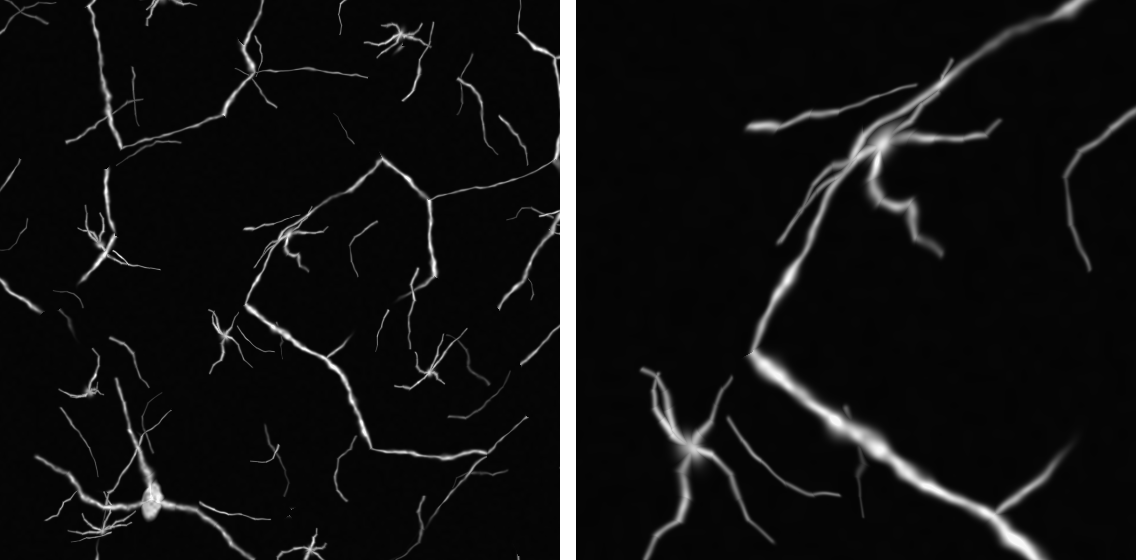
Left: the whole. Right: its middle third, enlarged.
This texture is drawn by a Shadertoy shader. Its source:

```glsl
// Branching bright cell filaments with small stars and one large soma on black.
const float NET_CELLS = 4.2;      // mesh cells across the canvas
const float NET_KEPT = 0.66;      // share of mesh edges that are drawn
const float THIN = 0.0018;        // filament radii
const float THICK = 0.0046;
const float STRAND_CELLS = 6.0;   // loose strands across the canvas
const float STAR_CELLS = 3.6;     // star cells across the canvas
const float STAR_REACH = 0.085;
const int STAR_ARMS = 5;
const int SEGMENTS = 5;
const vec2 SOMA = vec2(0.27, 0.11);
const float SOMA_RADIUS = 0.022;
const float BACKGROUND = 0.016;
const float TAU = 6.2831853;

float hash(vec2 p) {
    vec3 q = fract(vec3(p.xyx) * 0.1031);
    q += dot(q, q.yzx + 33.33);
    return fract((q.x + q.y) * q.z);
}

vec2 hash2(vec2 p) {
    return vec2(hash(p + 17.3), hash(p + 71.9));
}

float noise(vec2 p) {
    vec2 i = floor(p), f = fract(p);
    f = f * f * (3.0 - 2.0 * f);
    return mix(mix(hash(i), hash(i + vec2(1, 0)), f.x),
               mix(hash(i + vec2(0, 1)), hash(i + vec2(1, 1)), f.x), f.y);
}

vec2 noise2(vec2 p) {
    return vec2(noise(p + 5.2), noise(p + 43.7)) - 0.5;
}

float ridge(float d, float radius) {
    return exp(-d * d / (radius * radius));
}

float segmentDistance(vec2 p, vec2 a, vec2 b) {
    vec2 ab = b - a;
    return length(p - a - ab * clamp(dot(p - a, ab) / dot(ab, ab), 0.0, 1.0));
}

// Wandering line that thins and dims toward its tip
float strand(vec2 p, vec2 start, float angle, float reach, float radius, vec2 seed) {
    float glow = 0.0;
    if (distance(p, start) > reach + 0.02) return glow;
    for (int i = 0; i < SEGMENTS; i++) {
        float t = float(i) / float(SEGMENTS);
        angle += (hash(seed + float(i) * 3.7) - 0.5) * 1.3;
        vec2 end = start + reach / float(SEGMENTS) * vec2(cos(angle), sin(angle));
        float d = segmentDistance(p, start, end);
        glow = max(glow, ridge(d, radius * (1.0 - 0.5 * t)) * (1.0 - 0.5 * t));
        start = end;
    }
    return glow;
}

// Long filaments along the borders of irregular cells
float network(vec2 p, float bead) {
    vec2 q = p * NET_CELLS + 3.0, base = floor(q), nearId = base, nearPoint = q;
    float best = 1e3;
    for (int y = -1; y <= 1; y++)
    for (int x = -1; x <= 1; x++) {
        vec2 id = base + vec2(x, y), site = id + hash2(id);
        float d = distance(q, site);
        if (d < best) { best = d; nearId = id; nearPoint = site; }
    }
    float glow = 0.0;
    for (int y = -2; y <= 2; y++)
    for (int x = -2; x <= 2; x++) {
        if (x == 0 && y == 0) continue;
        vec2 id = nearId + vec2(x, y), site = id + hash2(id);
        float edge = hash(nearId + id + 9.1);
        if (edge > NET_KEPT) continue;
        float d = dot(0.5 * (nearPoint + site) - q, normalize(site - nearPoint)) / NET_CELLS;
        float strength = fract(edge * 17.0);
        float radius = mix(THIN, THICK, strength) * mix(0.65, 1.3, bead);
        float present = smoothstep(0.28, 0.48, noise(p * 7.0 + edge * 50.0));
        glow = max(glow, ridge(d, radius) * present * mix(0.5, 1.05, strength));
    }
    return glow;
}

float looseStrands(vec2 p) {
    float glow = 0.0;
    vec2 base = floor(p * STRAND_CELLS);
    for (int y = -1; y <= 1; y++)
    for (int x = -1; x <= 1; x++) {
        vec2 id = base + vec2(x, y), start = (id + hash2(id + 30.0)) / STRAND_CELLS;
        float size = hash(id + 55.0);
        float line = strand(p, start, TAU * hash(id + 81.0), mix(0.05, 0.15, size),
                            mix(THIN, 0.003, size * size), id);
        glow = max(glow, line * mix(0.3, 0.85, hash(id + 12.0)));
    }
    return glow;
}

// Small bodies with radiating arms
float stars(vec2 p) {
    float glow = 0.0;
    vec2 base = floor(p * STAR_CELLS);
    for (int y = -1; y <= 1; y++)
    for (int x = -1; x <= 1; x++) {
        vec2 id = base + vec2(x, y), center = (id + hash2(id + 140.0)) / STAR_CELLS;
        if (hash(id + 160.0) > 0.6) continue;
        glow = max(glow, ridge(distance(p, center), 0.0075));
        for (int arm = 0; arm < STAR_ARMS; arm++) {
            vec2 seed = id + float(arm) * 7.3 + 200.0;
            float angle = TAU * (float(arm) + 0.7 * hash(seed)) / float(STAR_ARMS);
            float reach = STAR_REACH * mix(0.35, 1.0, hash(seed + 4.0));
            glow = max(glow, 0.85 * strand(p, center, angle, reach, 0.003, seed));
        }
    }
    return glow;
}

// Large pear-shaped body with three thick arms
float soma(vec2 p) {
    vec2 r = p - SOMA;
    r.x *= 1.0 + 14.0 * max(r.y, 0.0);
    float glow = 0.85 * smoothstep(SOMA_RADIUS + 0.004, SOMA_RADIUS - 0.004, length(r * vec2(1.0, 0.6)));
    for (int arm = 0; arm < 3; arm++) {
        float angle = TAU * (float(arm) / 3.0 - 0.06);
        glow = max(glow, strand(p, SOMA, angle, 0.24, 0.006, vec2(arm, 5)));
    }
    return glow;
}

void mainImage(out vec4 fragColor, in vec2 fragCoord) {
    vec2 uv = fragCoord / iResolution.y;
    vec2 p = uv + 0.05 * noise2(uv * 6.0) + 0.012 * noise2(uv * 24.0) + 0.003 * noise2(uv * 90.0);
    float bead = noise(uv * 70.0 + 8.0);
    float speckle = noise(uv * 170.0);

    float glow = max(max(network(p, bead), looseStrands(p)), max(stars(p), soma(p)));
    glow *= mix(0.6, 1.15, bead) * mix(0.75, 1.15, speckle);
    float haze = BACKGROUND + 0.008 * noise(uv * 120.0 + 60.0);
    fragColor = vec4(vec3(clamp(haze + glow, 0.0, 0.97)), 1.0);
}
```
